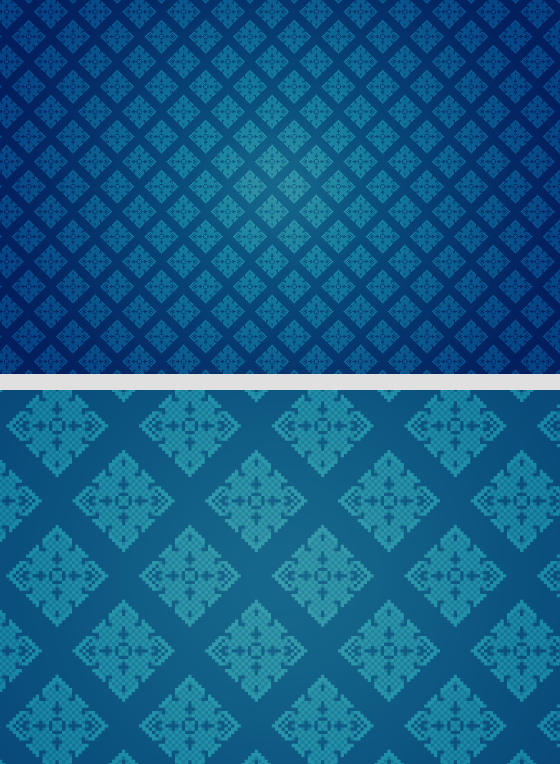
Top: the whole. Bottom: its middle third, enlarged.
Give the GLSL for this pattern, as a Shadertoy shader.

```glsl
// Staggered rows of cross-stitched teal diamonds on a blue ground with a central glow.

// Offset from the nearest centre of a half-dropped lattice
vec2 diamondLocal(vec2 p) {
    vec2 period = vec2(0.1183, 0.1336);
    vec2 cell = (p - vec2(0.038, 0.001)) / period;
    vec2 a = (cell - round(cell)) * period;
    vec2 b = (cell - 0.5 - round(cell - 0.5)) * period;
    return abs(a.x) + abs(a.y) < abs(b.x) + abs(b.y) ? a : b;
}

// True when stitch q lies within the rectangle from lo to hi
bool inBox(vec2 q, vec2 lo, vec2 hi) {
    return all(greaterThanEqual(q, lo)) && all(lessThanEqual(q, hi));
}

// Thread coverage of one mirrored diamond, measured on a stitch grid
float stitchedDiamond(vec2 local) {
    vec2 q = abs(round(local / 0.00293));
    float ring = q.x + q.y;
    if (ring > 15.0) return 0.0;

    // Central ring and the four branching arms
    bool gap = max(q.x, q.y) == 2.0 && ring < 4.0;
    gap = gap || inBox(q, vec2(4, 0), vec2(7, 0)) || inBox(q, vec2(5, 0), vec2(5, 1));
    gap = gap || inBox(q, vec2(0, 4), vec2(0, 7)) || inBox(q, vec2(0, 5), vec2(1, 5));

    // Hearts at the sides, small knots above and below
    gap = gap || inBox(q, vec2(10, 0), vec2(11, 0)) || inBox(q, vec2(9, 1), vec2(10, 1));
    gap = gap || inBox(q, vec2(0, 11), vec2(0, 12));

    // Hooked notches cut into the slanted edges
    gap = gap || inBox(q, vec2(5, 8), vec2(5, 10)) || inBox(q, vec2(4, 8), vec2(5, 8));
    gap = gap || inBox(q, vec2(8, 5), vec2(10, 5)) || inBox(q, vec2(8, 4), vec2(8, 5));

    // Dark inset following the outline near the side corners
    gap = gap || (ring == 13.0 && q.x > 9.0);
    if (gap) return 0.0;

    // Solid outline around a checkered weave
    return ring > 13.0 || mod(ring, 2.0) < 0.5 ? 0.95 : 0.58;
}

void mainImage(out vec4 fragColor, in vec2 fragCoord) {
    // Average sub-samples to keep the fine weave smooth
    float thread = 0.0;
    for (int i = 0; i < 16; i++) {
        vec2 jitter = (vec2(i % 4, i / 4) + 0.5) / 4.0 - 0.5;
        vec2 p = (fragCoord + jitter - 0.5 * iResolution.xy) / iResolution.y;
        thread += stitchedDiamond(diamondLocal(p)) / 16.0;
    }

    // Radial light shared by ground and thread
    vec2 p = (fragCoord - 0.5 * iResolution.xy) / iResolution.y;
    float r = length(p * vec2(0.88, 0.9));
    float outer = smoothstep(0.1, 0.75, r);
    float glow = exp(-r * r * 45.0);

    vec3 ground = mix(vec3(0.035, 0.315, 0.495), vec3(0.01, 0.12, 0.365), outer);
    ground += glow * vec3(0.05, 0.09, 0.05);
    vec3 lit = mix(vec3(0.09, 0.56, 0.665), vec3(0.02, 0.31, 0.565), outer);
    lit += glow * vec3(0.13, 0.06, 0.01);

    fragColor = vec4(mix(ground, lit, thread), 1.0);
}
```
